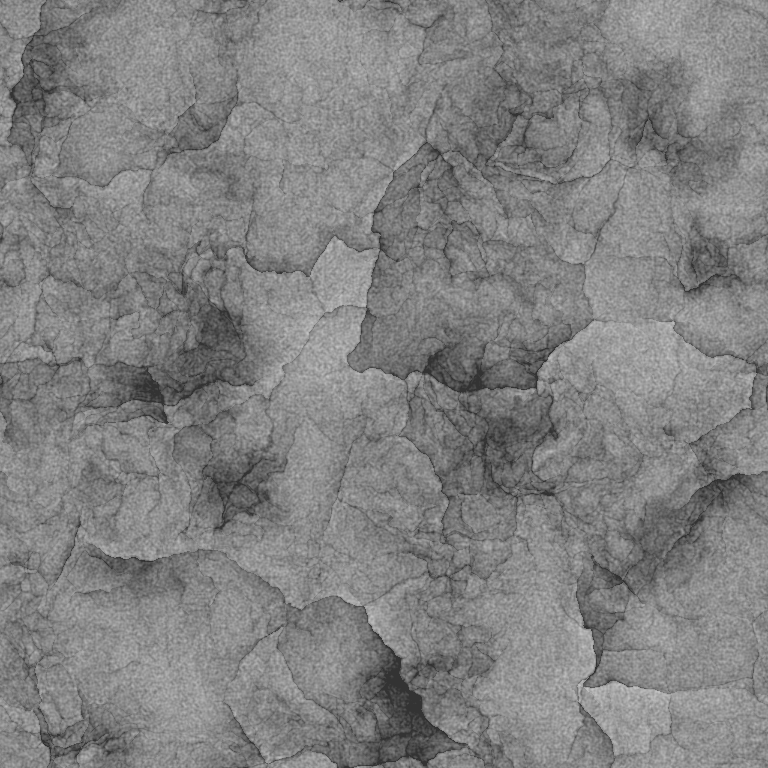
Write a WebGL 2 fragment shader that draws this texture.

```glsl
#version 300 es
precision highp float;
precision highp int;
// Weathered grey stone: cracked overlapping plates, crumbled creases and fine grain, tiling.

uniform vec2 u_resolution;
out vec4 fragColor;

// Integer hash of a lattice cell that wraps after "period" cells.
vec3 hashCell(ivec2 cell, int period, int seed) {
    uvec3 v = uvec3((cell + 8 * period) % period, seed);
    v = v * 1664525u + 1013904223u;
    v.x += v.y * v.z;
    v.y += v.z * v.x;
    v.z += v.x * v.y;
    v ^= v >> 16u;
    v.x += v.y * v.z;
    v.y += v.z * v.x;
    v.z += v.x * v.y;
    return vec3(v >> 8u) / 16777216.0;
}

float slope(ivec2 cell, vec2 offset, int period, int seed) {
    return dot(hashCell(cell, period, seed).xy * 2.0 - 1.0, offset);
}

// Wrapping gradient noise, roughly -1 to 1.
float noise(vec2 p, int period, int seed) {
    p *= float(period);
    ivec2 c = ivec2(floor(p));
    vec2 f = fract(p);
    vec2 u = f * f * f * (f * (f * 6.0 - 15.0) + 10.0);
    float low = mix(slope(c, f, period, seed),
                    slope(c + ivec2(1, 0), f - vec2(1, 0), period, seed), u.x);
    float high = mix(slope(c + ivec2(0, 1), f - vec2(0, 1), period, seed),
                     slope(c + ivec2(1, 1), f - vec2(1, 1), period, seed), u.x);
    return 2.0 * mix(low, high, u.y);
}

float fbm(vec2 p, int period, int seed) {
    float sum = 0.0, gain = 1.0;
    for (int i = 0; i < 5; i++) {
        sum += gain * noise(p, period, seed + i);
        gain *= 0.55;
        period *= 2;
    }
    return sum;
}

// Distance to the nearest plate edge in cells, and height above the neighbour.
vec2 plateEdge(vec2 p, int count, int seed) {
    p *= float(count);
    ivec2 base = ivec2(floor(p));
    vec2 f = fract(p);
    float near = 9.0, next = 9.0;
    vec3 own = vec3(0), other = vec3(1);
    for (int y = -1; y <= 1; y++) {
        for (int x = -1; x <= 1; x++) {
            vec3 h = hashCell(base + ivec2(x, y), count, seed);
            vec3 site = vec3(vec2(x, y) + 0.1 + 0.8 * h.xy - f, h.z);
            float d = dot(site.xy, site.xy);
            if (d < near) {
                next = near;
                other = own;
                near = d;
                own = site;
            } else if (d < next) {
                next = d;
                other = site;
            }
        }
    }
    float edge = (next - near) / (2.0 * max(length(other.xy - own.xy), 0.05));
    return vec2(edge, own.z - other.z);
}

// Dark crack, lit rim on the upper plate, soft shadow on the lower one.
float plateShade(vec2 p, int count, int seed) {
    vec2 e = plateEdge(p, count, seed);
    float d = e.x / float(count);
    float crack = exp(-d * d / 0.0000032);
    float rim = 0.14 * max(e.y, 0.0) * exp(-e.x / 0.07);
    float shadow = 0.24 * max(-e.y, 0.0) * exp(-e.x / 0.13);
    return rim - shadow - 0.15 * crack;
}

void main() {
    vec2 p = gl_FragCoord.xy / u_resolution;
    vec2 warped = p + 0.026 * vec2(fbm(p, 6, 11), fbm(p, 6, 23));

    // Broad mottling with a few deep smoky hollows
    float broad = fbm(warped, 4, 37);
    float hollow = smoothstep(0.25, 1.1, fbm(warped, 5, 53));
    float crumble = clamp(1.0 - smoothstep(-0.6, 0.6, broad) + 0.5 * hollow, 0.0, 1.0);
    float tone = 0.55 + 0.08 * broad - 0.14 * hollow;

    // Plates from large to small, each fading in and out
    int count = 4;
    float strength = 1.0;
    for (int i = 0; i < 4; i++) {
        float patchy = smoothstep(-0.45, 0.45, noise(p, 5 + 2 * i, 71 + i));
        float amount = i < 2 ? patchy : patchy * mix(0.35, 1.1, crumble);
        tone += strength * amount * plateShade(warped, count, 83 + i);
        count = count * 2 + 1;
        strength *= 0.8;
    }

    // Sharp creases, densest in the crumbled areas
    int period = 22;
    float depth = 0.1;
    for (int i = 0; i < 3; i++) {
        float crease = sqrt(abs(noise(warped, period, 101 + i))) - 0.48;
        tone += depth * mix(0.4, 1.2, crumble) * crease;
        period *= 2;
        depth *= 0.8;
    }

    // Fine grain
    tone += 0.09 * noise(p, 256, 131) + 0.04 * noise(p, 130, 139);
    fragColor = vec4(vec3(clamp(tone, 0.2, 0.76)), 1.0);
}
```
